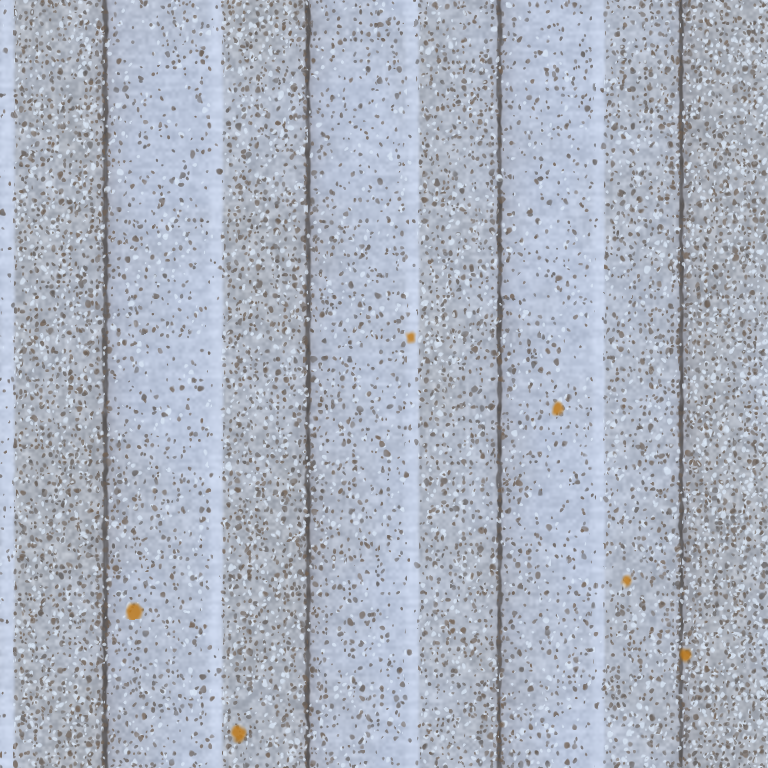
Write a Shadertoy shader that draws this texture.

```glsl
// Weathered corrugated metal: four vertical folds, each with a dark groove, a
// shaded wide face, a pale ridge and a duller, more worn narrow face.
// Value noise adds grain and brushing; jittered cells scatter grit and rust.

const vec3 BLUE_FACE   = vec3(0.735, 0.780, 0.865);
const vec3 GREY_FACE   = vec3(0.670, 0.692, 0.730);
const vec3 RIDGE_LIGHT = vec3(0.790, 0.835, 0.920);
const vec3 GROOVE_DARK = vec3(0.310, 0.295, 0.290);
const vec3 SHADE       = vec3(0.530, 0.525, 0.560);
const vec3 GRIT_GREY   = vec3(0.370, 0.365, 0.370);
const vec3 GRIT_BROWN  = vec3(0.460, 0.385, 0.320);
const vec3 CHIP_LIGHT  = vec3(0.860, 0.910, 0.970);
const vec3 RUST        = vec3(0.740, 0.480, 0.120);

const float FIRST_GROOVE = 0.137;  // left edge of fold zero
const float FOLD_RATE    = 3.673;  // folds per canvas at the first groove
const float FOLD_SQUEEZE = 0.436;  // folds narrow toward the right
const float FOLD_WIDTH   = 0.25;   // mean width, turns fold units to canvas
const float RIDGE_AT     = 0.54;   // ridge place within a fold
const float RIDGE_HALF   = 0.008;
const float GROOVE_HALF  = 0.0026;

float hash(vec2 p) {
    vec3 q = fract(vec3(p.xyx) * 0.1031);
    q += dot(q, q.yzx + 33.33);
    return fract((q.x + q.y) * q.z);
}

float noise(vec2 p) {
    vec2 i = floor(p), f = fract(p);
    f = f * f * (3.0 - 2.0 * f);
    return mix(mix(hash(i), hash(i + vec2(1, 0)), f.x),
               mix(hash(i + vec2(0, 1)), hash(i + vec2(1, 1)), f.x), f.y);
}

// Coverage of irregular dots, at most one in each cell of a grid.
float specks(vec2 p, float freq, float density, float seed, float pixel) {
    vec2 g = p * freq;
    vec2 cell = floor(g), key = cell + seed * 37.0;
    vec2 centre = cell + 0.3 + 0.4 * vec2(hash(key + 5.3), hash(key + 11.7));
    float radius = mix(0.14, 0.31, hash(key + 19.1));
    float soft = max(0.1, 0.7 * pixel * freq);
    float dist = length((g - centre) * vec2(1.0, 0.85));
    return step(hash(key), density)
         * (1.0 - smoothstep(radius - soft, radius + soft, dist));
}

void mainImage(out vec4 fragColor, in vec2 fragCoord) {
    vec2 uv = fragCoord / iResolution.xy;
    float pixel = 1.0 / min(iResolution.x, iResolution.y);

    // Fold coordinates and signed distances in canvas units
    float u = uv.x - FIRST_GROOVE;
    float fold = u * (FOLD_RATE + FOLD_SQUEEZE * u);
    float t = fract(fold);
    float wobble = 0.0022 * (noise(vec2(3.0, uv.y * 90.0)) - 0.5);
    float grooveDist = (fold - floor(fold + 0.5)) * FOLD_WIDTH + wobble;
    float ridgeDist = (t - RIDGE_AT) * FOLD_WIDTH + 0.5 * wobble;

    // Wear: narrow faces and the last fold are duller, broken up by blotches
    float narrowFace = smoothstep(0.0, 0.012, ridgeDist);
    float lastFold = smoothstep(2.98, 3.06, fold);
    float blotch = noise(uv * vec2(9.0, 6.0)) * 0.6 + noise(uv * 21.0) * 0.4;
    float wear = narrowFace * mix(0.9, 0.5, clamp(fold / 2.5, 0.0, 1.0));
    wear = max(wear, 0.95 * lastFold) + 0.9 * (blotch - 0.5);
    wear = clamp(wear + 0.25 * (1.0 - smoothstep(0.0, 0.45, t)), 0.0, 1.0);
    vec3 color = mix(BLUE_FACE, GREY_FACE, wear);

    // Shadow falls widely right of each groove and tightly around it
    float wideShade = step(0.0, grooveDist) * exp(-abs(grooveDist) / 0.028);
    float tightShade = exp(-abs(grooveDist) / 0.007);
    color = mix(color, SHADE, 0.22 * wideShade + 0.38 * tightShade);

    // Pale ridge, softer on its left side
    float ridgeSoft = ridgeDist < 0.0 ? 0.007 : 0.003;
    float ridge = 1.0 - smoothstep(RIDGE_HALF - ridgeSoft,
                                   RIDGE_HALF + ridgeSoft, abs(ridgeDist));
    ridge *= 1.0 - 0.6 * lastFold;
    color = mix(color, RIDGE_LIGHT, ridge * (0.65 + 0.3 * noise(uv * vec2(200.0, 25.0))));

    // Fine grain and short horizontal brushing
    float grain = noise(uv * 230.0) + 0.7 * noise(uv * 115.0 + 17.0) - 0.85;
    float brushing = noise(uv * vec2(32.0, 190.0) + 41.0) - 0.5;
    color += (0.06 + 0.07 * wear) * grain * (1.0 - 0.5 * ridge);
    color += 0.055 * brushing * (1.0 - 0.6 * wear);

    // Groove line with ragged edges and varying depth
    float halfWidth = GROOVE_HALF * (0.7 + 0.8 * noise(uv * vec2(60.0, 130.0)));
    float edge = max(0.0016, pixel);
    float groove = 1.0 - smoothstep(halfWidth - edge, halfWidth + edge, abs(grooveDist));
    color = mix(color, GROOVE_DARK, groove * (0.6 + 0.35 * noise(uv * vec2(20.0, 75.0))));

    // Layers of dark grit and pale chips on warped grids
    vec2 warp = vec2(noise(uv * 150.0), noise(uv * 150.0 + 71.0)) - 0.5;
    vec2 q = uv + 0.0035 * warp;
    float gritDensity = (0.13 + 0.22 * wear + 0.2 * tightShade) * (1.0 - 0.75 * ridge);
    float chipDensity = (0.03 + 0.17 * wear + 0.12 * lastFold) * (1.0 - ridge);
    for (int i = 0; i < 3; i++) {
        float k = float(i);
        float freq = 82.0 + 29.0 * k;
        vec2 turned = mat2(0.96, 0.28, -0.28, 0.96) * q + 0.37 * k;
        vec3 grit = mix(GRIT_GREY, GRIT_BROWN, noise(uv * 75.0 + 9.0 * k));
        float strength = 0.45 + 0.45 * noise(uv * 100.0 + 23.0 * k);
        color = mix(color, CHIP_LIGHT, 0.75 * specks(turned, freq, chipDensity, k + 8.0, pixel));
        color = mix(color, grit, strength * specks(q + 0.21 * k, freq, gritDensity, k + 1.0, pixel));
    }

    // A few rust spots
    color = mix(color, RUST, 0.85 * specks(q, 31.0, 0.008, 15.0, pixel));
    fragColor = vec4(clamp(color, 0.0, 1.0), 1.0);
}
```
